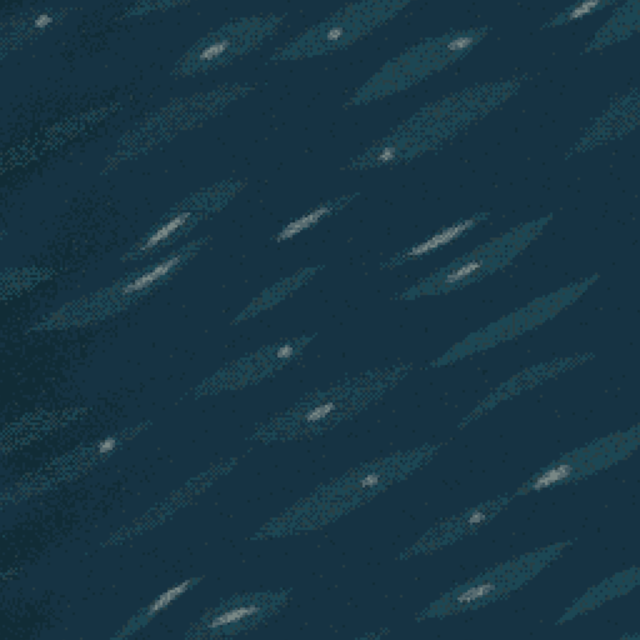
Write a WebGL 2 fragment shader that draws this texture.

```glsl
#version 300 es
precision highp float;

uniform vec2 u_resolution;
out vec4 fragColor;

float hash(vec2 p) {
  vec3 q = fract(p.xyx * vec3(0.1031, 0.1030, 0.0973));
  q += dot(q, q.yzx + 33.33);
  return fract((q.x + q.y) * q.z);
}

float noise(vec2 p) {
  vec2 i = floor(p), f = fract(p);
  f *= f * (3.0 - 2.0 * f);
  return mix(mix(hash(i), hash(i + vec2(1, 0)), f.x),
             mix(hash(i + vec2(0, 1)), hash(i + vec2(1, 1)), f.x), f.y);
}

// Ordered 4 x 4 dither threshold
float bayer2(vec2 c) {
  c = floor(c);
  return fract(c.x * 0.5 + c.y * c.y * 0.75);
}

float bayer4(vec2 c) {
  return bayer2(c * 0.5) * 0.25 + bayer2(c);
}

// Tapered slanted ripples: x is body strength, y is glint strength
vec2 ripples(vec2 p) {
  p += 0.034 * (vec2(noise(p * 6.0 + 11.0), noise(p * 6.0 + 47.0)) - 0.5);
  vec2 axis = vec2(cos(0.49), sin(0.49));
  vec2 q = vec2(dot(p, axis), dot(p, vec2(-axis.y, axis.x)));
  vec2 size = vec2(0.34, 0.105);
  float row = floor(q.y / size.y);
  vec2 result = vec2(0.0);
  for (int j = -1; j <= 1; j++) {
    float y = row + float(j);
    float shift = hash(vec2(y + 60.0, 7.0));
    float column = floor(q.x / size.x - shift);
    for (int i = -1; i <= 1; i++) {
      vec2 id = vec2(column + float(i), y) + 80.0;
      vec2 jitter = vec2(hash(id + 3.1), hash(id + 8.7)) - 0.5;
      vec2 center = (vec2(column + float(i) + shift, y) + 0.5 + jitter * vec2(0.45, 0.6)) * size;
      vec2 extent = vec2(mix(0.10, 0.20, hash(id + 14.3)), mix(0.018, 0.043, hash(id + 21.9)));
      vec2 d = q - center;
      vec2 e = d / extent;
      e.y += (hash(id + 29.4) - 0.5) * e.x * e.x;
      float body = smoothstep(0.0, 0.5, 1.0 - e.x * e.x - abs(e.y));
      result.x = max(result.x, body * mix(0.50, 0.88, hash(id + 35.2)));

      // Short bright core on some ripples
      float rarity = hash(id + 42.6);
      float reach = mix(0.014, 0.075, pow(hash(id + 51.5), 2.5));
      vec2 g = (d - vec2((hash(id + 58.8) - 0.5) * extent.x, 0.0)) / vec2(reach, 0.0095);
      float glint = 1.0 - dot(g, g);
      result.y = max(result.y, glint * step(0.42, rarity) * mix(0.55, 1.0, rarity));
    }
  }
  return result;
}

// Palette colour of one square grain
vec3 grain(vec2 cell) {
  vec2 p = (cell + 0.5) / 256.0;
  vec2 wave = ripples(p);
  float speck = hash(cell + 5.0);
  float threshold = mix(bayer4(cell), hash(cell + 131.0), 0.45);
  vec3 color = vec3(0.088, 0.20, 0.262);

  // Darker drifts towards the left
  float drift = noise(vec2(p.x * 5.0 + p.y * 2.0, p.y * 15.0 - p.x * 8.0) + 30.0);
  float shade = smoothstep(0.35, 0.8, drift) * (1.0 - smoothstep(0.0, 0.3, p.x));
  if (shade * 0.9 + 0.012 > hash(cell + 271.0)) color = vec3(0.066, 0.173, 0.212);

  // Dithered ripple body with grey grains towards its rim
  float density = wave.x * mix(0.72, 1.0, smoothstep(0.0, 0.45, p.x));
  if (density > threshold) {
    float grey = mix(0.52, 0.22, smoothstep(0.2, 0.75, density));
    color = speck < grey ? vec3(0.16, 0.25, 0.272) : vec3(0.11, 0.28, 0.33);
  }
  if (speck > 0.997) color = vec3(0.16, 0.25, 0.27);

  // Broken glints in three tones
  float glint = wave.y + (speck - 0.5) * 0.65;
  if (wave.y > 0.0) {
    if (glint > 0.12) color = vec3(0.24, 0.34, 0.38);
    if (glint > 0.42) color = vec3(0.34, 0.42, 0.44);
    if (glint > 0.80) color = vec3(0.47, 0.53, 0.52);
  }
  return color;
}

void main() {
  // Blend the four nearest grains across softened borders
  vec2 grid = gl_FragCoord.xy / u_resolution.y * 256.0 - 0.5;
  vec2 base = floor(grid);
  float softness = clamp(256.0 / u_resolution.y, 0.6, 1.0);
  vec2 w = clamp((fract(grid) - 0.5) / softness + 0.5, 0.0, 1.0);
  vec3 lower = mix(grain(base), grain(base + vec2(1, 0)), w.x);
  vec3 upper = mix(grain(base + vec2(0, 1)), grain(base + vec2(1, 1)), w.x);
  fragColor = vec4(mix(lower, upper, w.y), 1.0);
}
```
